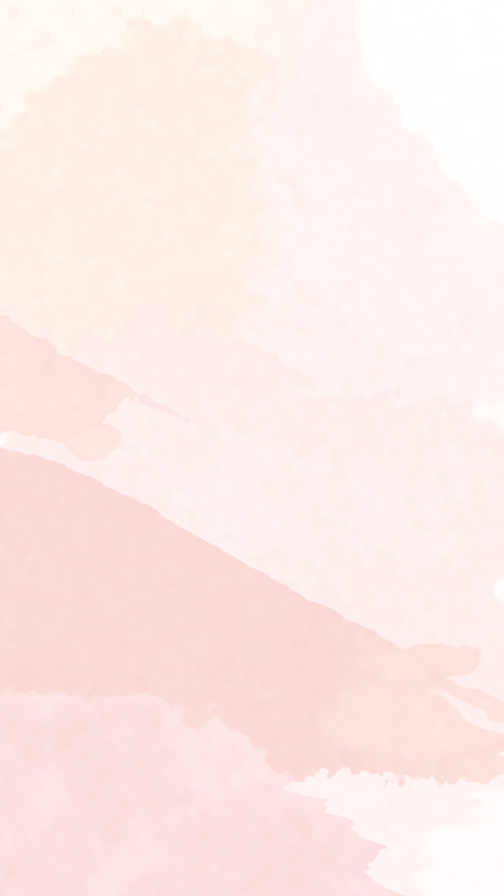
Reproduce this background procedurally as a Shadertoy shader.

```glsl
// Pale blush and peach watercolour washes layered on white paper.

const vec2 SHEET = vec2(0.5625, 1.0);

const vec3 WHITE  = vec3(1.0, 0.998, 0.996);
const vec3 CREAM  = vec3(1.0, 0.975, 0.943);
const vec3 PEACH  = vec3(1.0, 0.943, 0.908);
const vec3 SHELL  = vec3(1.0, 0.960, 0.950);
const vec3 BLUSH  = vec3(0.998, 0.936, 0.929);
const vec3 APRICOT = vec3(0.992, 0.888, 0.866);
const vec3 CORAL  = vec3(0.988, 0.857, 0.843);
const vec3 ROSE   = vec3(0.988, 0.876, 0.872);
const vec3 MILK   = vec3(1.0, 0.960, 0.953);

float hash(vec2 p) {
    vec3 q = fract(vec3(p.xyx) * 0.1031);
    q += dot(q, q.yzx + 33.33);
    return fract((q.x + q.y) * q.z);
}

float valueNoise(vec2 p) {
    vec2 i = floor(p), f = fract(p);
    f = f * f * (3.0 - 2.0 * f);
    return mix(mix(hash(i), hash(i + vec2(1, 0)), f.x),
               mix(hash(i + vec2(0, 1)), hash(i + vec2(1, 1)), f.x), f.y);
}

// Layered noise centred on zero
float fbm(vec2 p) {
    float sum = 0.0, amp = 0.5;
    for (int i = 0; i < 4; i++) {
        sum += amp * (valueNoise(p) - 0.5);
        p = mat2(1.6, 1.2, -1.2, 1.6) * p + 7.3;
        amp *= 0.5;
    }
    return sum;
}

// Height of an edge through nine evenly spaced knots across the sheet
float contour(float u, float h[9]) {
    float s = clamp(u, 0.0, 0.9999) * 8.0;
    int i = int(s);
    return mix(h[i], h[i + 1], fract(s));
}

// Coverage of a wash where d is negative inside
float cover(float d, float soft) {
    float w = max(soft, 0.8 / iResolution.y);
    return 1.0 - smoothstep(-w, w, d);
}

// Lays a wash with a little pigment gathered along its rim
vec3 wash(vec3 base, vec3 pigment, float d, float soft, float rim) {
    float edge = rim * exp(-abs(d) * 260.0);
    return mix(base, pigment - edge * vec3(0.2, 1.0, 1.0), cover(d, soft));
}

float ellipse(vec2 p, vec2 centre, vec2 radius) {
    return (length((p - centre) / radius) - 1.0) * min(radius.x, radius.y);
}

void mainImage(out vec4 fragColor, in vec2 fragCoord) {
    vec2 uv = fragCoord / iResolution.xy;
    vec2 p = uv * SHEET;
    float u = uv.x;
    float rough = fbm(p * 24.0);
    float fine = fbm(p * 75.0 + 19.0);
    float ragged = 0.055 * rough + 0.022 * fine;
    vec2 q = p + 0.03 * vec2(rough, fbm(p * 20.0 + 41.0)) + 0.006 * fine;

    // Upper sheet: cream into shell, with a peach cloud at the left
    vec3 col = mix(CREAM, SHELL, smoothstep(0.20, 0.40, p.x + 0.35 * (1.0 - p.y)));
    float peachTop = contour(u, float[9](0.854, 0.915, 0.963, 0.965, 0.937, 0.90, 0.86, 0.80, 0.75));
    float cloud = cover(p.y - peachTop + 1.4 * ragged, 0.008);
    float fade = mix(cover(q.x - 0.275 + 1.8 * ragged, 0.04), cover(q.x - 0.305 + 1.8 * ragged, 0.006), 0.4);
    col = mix(col, PEACH, cloud * fade);

    // Bare paper in the upper right corner, bled softly into the wash
    float cornerEdge = contour(u, float[9](1.3, 1.3, 1.3, 1.3, 1.25, 1.12, 0.905, 0.825, 0.745));
    float corner = cornerEdge - p.y + 1.5 * ragged;
    col = mix(col, WHITE, 0.3 * cover(corner - 0.06, 0.07));
    col = mix(col, WHITE, cover(corner, 0.011));

    // Blush band through the middle
    float bandTop = contour(u, float[9](0.659, 0.630, 0.642, 0.651, 0.632, 0.555, 0.562, 0.550, 0.520));
    float bandSoft = mix(0.010, 0.004, smoothstep(0.15, 0.4, p.x));
    col = wash(col, BLUSH, p.y - bandTop + 1.5 * ragged, bandSoft, 0.012);
    col = mix(col, SHELL, 0.35 * cover(ellipse(q, vec2(0.36, 0.45), vec2(0.24, 0.11)), 0.06));

    // Faint broken tide marks left by drying water
    float tide = fbm(p * 7.0 + 31.0) + 0.12 * fine;
    float marks = exp(-abs(tide - 0.06) * 90.0) * smoothstep(0.0, 0.12, fbm(p * 9.0 + 77.0));
    col -= 0.014 * marks * vec3(0.1, 0.9, 1.0) * (1.0 - cover(corner, 0.02));

    // Apricot tongue with a thin tip and a trailing drop
    float tongueTop = contour(u, float[9](0.651, 0.613, 0.573, 0.530, 0.47, 0.0, 0.0, 0.0, 0.0));
    float tongueLow = contour(u, float[9](0.518, 0.503, 0.553, 0.532, 0.60, 1.0, 1.0, 1.0, 1.0));
    col = wash(col, mix(APRICOT, BLUSH, 0.3), ellipse(q, vec2(0.105, 0.511), vec2(0.034, 0.022)), 0.0015, 0.008);
    float taper = 1.0 - 0.75 * smoothstep(0.11, 0.19, p.x);
    float tongue = max(p.y - tongueTop + 0.6 * ragged * taper, tongueLow - p.y + 0.9 * ragged * taper);
    vec3 tongueTint = mix(APRICOT, BLUSH, 0.7 * smoothstep(0.12, 0.21, p.x));
    col = wash(col, tongueTint, tongue, 0.0018, 0.012);

    // Coral slope with a crisp upper edge
    float slopeTop = contour(u, float[9](0.503, 0.482, 0.448, 0.408, 0.366, 0.329, 0.293, 0.245, 0.215));
    float slope = p.y - slopeTop + 0.007 * rough + 0.006 * fine;
    vec3 coral = mix(CORAL, APRICOT, 0.7 * smoothstep(0.36, 0.46, p.x));
    col = wash(col, coral, slope, 0.0018, 0.014);
    col = wash(col, APRICOT, ellipse(q, vec2(0.47, 0.258), vec2(0.07, 0.022)), 0.0015, 0.014);
    col = wash(col, APRICOT, ellipse(q, vec2(0.47, 0.195), vec2(0.11, 0.043)), 0.0015, 0.012);
    vec2 gap = vec2(q.x - 0.55, q.y - 0.194 + 0.42 * (q.x - 0.55));
    col = mix(col, BLUSH, cover(ellipse(gap, vec2(0.0), vec2(0.07, 0.009)), 0.0018));

    // Rose foot with paler blooms under a brushy, toothed edge
    float roseTop = contour(u, float[9](0.219, 0.229, 0.224, 0.219, 0.171, 0.130, 0.120, 0.130, 0.140));
    float teeth = 0.06 * fbm(vec2(p.x * 34.0 - p.y * 10.0, p.y * 9.0 + 5.0));
    float foot = p.y - roseTop + 1.3 * ragged + teeth;
    vec3 rose = mix(ROSE, BLUSH, 0.3 * smoothstep(-0.05, 0.15, fbm(p * 18.0 + 60.0)));
    rose = mix(rose, BLUSH, 0.35 * cover(abs(foot + 0.012) - 0.012, 0.02));
    col = wash(col, rose, foot, 0.003, 0.0);

    // Milky lower right corner, streaked by a dry brush
    float milkTop = contour(u, float[9](0.13, 0.13, 0.13, 0.13, 0.13, 0.128, 0.126, 0.140, 0.148));
    float streak = 0.16 * fbm(vec2(p.x * 9.0 + p.y * 7.0, p.y * 38.0));
    float milk = max(p.y - milkTop + 1.4 * ragged, 0.335 + 0.73 * (0.13 - p.y) - p.x + streak);
    col = mix(col, MILK, cover(milk, 0.002));
    float bare = ellipse(q, vec2(0.54, 0.035), vec2(0.08, 0.065)) + 0.9 * streak;
    col = mix(col, WHITE, 0.7 * cover(max(bare, milk), 0.014));

    // Small glints of bare paper at the sides
    col = mix(col, WHITE, 0.8 * cover(ellipse(q, vec2(0.005, 0.512), vec2(0.012, 0.007)), 0.003));
    col = mix(col, WHITE, 0.8 * cover(ellipse(q, vec2(0.567, 0.342), vec2(0.022, 0.014)), 0.003));
    col = mix(col, WHITE, 0.6 * cover(ellipse(q, vec2(0.555, 0.54), vec2(0.035, 0.014)), 0.005));

    // Mottled pigment and paper grain
    float mottle = 0.018 * fbm(p * 9.0 + 3.0) + 0.028 * fine + 0.026 * fbm(p * 130.0 + 87.0);
    col += mottle * vec3(0.25, 1.0, 1.0) * smoothstep(0.0, 0.06, 1.0 - col.b);
    fragColor = vec4(clamp(col, 0.0, 1.0), 1.0);
}
```
